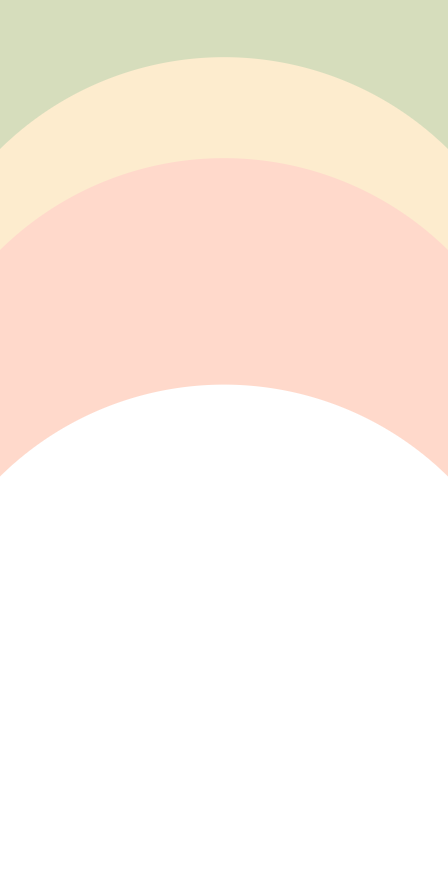
This background is drawn by a WebGL 1 fragment shader. Its source:

```glsl
precision highp float;
// Flat pastel background: three equal circles stacked down a sage field,
// cream, then blush, then white, each lower one covering the last.
// Each circle is a signed distance blended over one pixel at its edge.

uniform vec2 u_resolution;

const vec3 SAGE  = vec3(0.839, 0.867, 0.737);
const vec3 CREAM = vec3(0.992, 0.925, 0.808);
const vec3 BLUSH = vec3(1.0, 0.851, 0.796);
const vec3 WHITE = vec3(1.0);

// Lengths in canvas widths; tops are measured down from the upper edge.
const float RADIUS    = 0.712;
const float CREAM_TOP = 0.1276;
const float BLUSH_TOP = 0.3530;
const float WHITE_TOP = 0.8585;

// Coverage of a dome: a circle whose lower half extends down without end.
float dome(vec2 p, float top, float pixel) {
    vec2 q = vec2(p.x, min(p.y - top - RADIUS, 0.0));
    float dist = length(q) - RADIUS;
    return clamp(0.5 - dist / pixel, 0.0, 1.0);
}

void main() {
    // x is centred, y grows downwards from the top edge
    float pixel = 1.0 / u_resolution.x;
    vec2 p = vec2(gl_FragCoord.x - 0.5 * u_resolution.x,
                  u_resolution.y - gl_FragCoord.y) * pixel;

    // Layers from back to front
    vec3 color = SAGE;
    color = mix(color, CREAM, dome(p, CREAM_TOP, pixel));
    color = mix(color, BLUSH, dome(p, BLUSH_TOP, pixel));
    color = mix(color, WHITE, dome(p, WHITE_TOP, pixel));

    gl_FragColor = vec4(color, 1.0);
}
```
